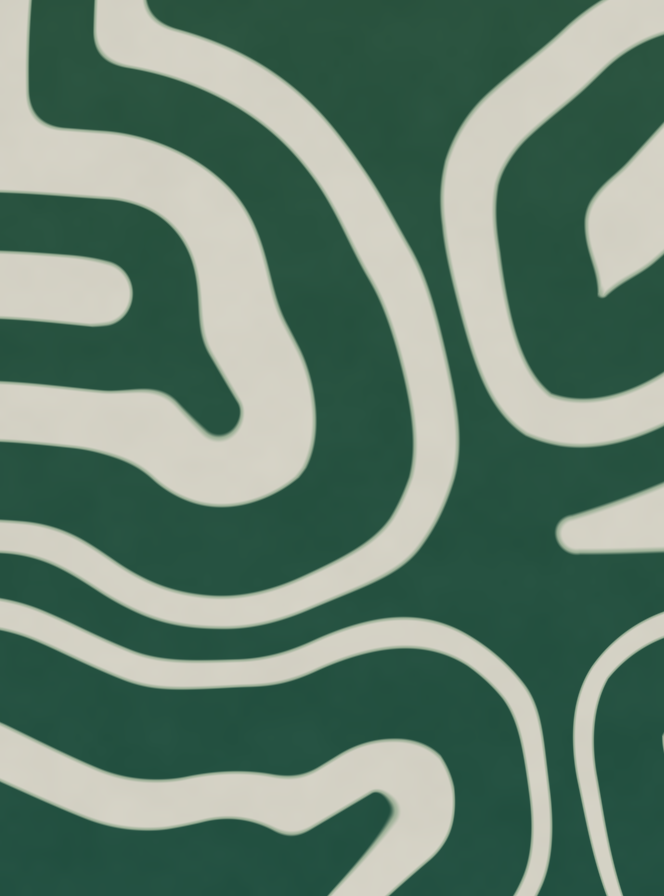
Write a Shadertoy shader that draws this pattern.

```glsl
// Retro liquid swirl: nested cream ribbons flowing around five soft hills on deep green.

float hash(vec2 p) {
    return fract(sin(dot(p, vec2(127.1, 311.7))) * 43758.545);
}

float valueNoise(vec2 p) {
    vec2 cell = floor(p), f = fract(p);
    f = f * f * (3.0 - 2.0 * f);
    return mix(mix(hash(cell), hash(cell + vec2(1, 0)), f.x),
               mix(hash(cell + vec2(0, 1)), hash(cell + vec2(1, 1)), f.x), f.y);
}

float smoothMin(float a, float b, float k) {
    float h = max(k - abs(a - b), 0.0) / k;
    return min(a, b) - h * h * k * 0.25;
}

// Distance to a segment; the offset runs from startOffset to endOffset along it.
float spine(vec2 p, vec2 a, vec2 b, float startOffset, float endOffset) {
    vec2 along = b - a;
    float h = clamp(dot(p - a, along) / dot(along, along), 0.0, 1.0);
    return length(p - a - along * h) + mix(startOffset, endOffset, h);
}

// Each hill is a soft union of spines, negative inside its outer rim.
float leftHill(vec2 p) {
    float d = spine(p, vec2(-0.3, 2.5), vec2(0.9, 2.5), 0.0, 0.0);
    d = smoothMin(d, 0.85 * spine(p, vec2(1.2, 2.6), vec2(2.0, 3.5), 0.7, 0.7), 0.3);
    d = smoothMin(d, spine(p, vec2(-0.7, -0.2), vec2(-0.7, 1.2), 0.42, 0.42), 0.3);
    return d - 2.35;
}

float upperRightHill(vec2 p) {
    float d = spine(p, vec2(5.35, 2.0), vec2(6.0, 1.4), 0.0, 0.0);
    d = smoothMin(d, spine(p, vec2(5.35, 2.0), vec2(5.15, 2.5), 0.1, 0.22), 0.3);
    return 0.82 * (d - 1.6);
}

float lowerLeftHill(vec2 p) {
    float d = spine(p, vec2(-0.3, 7.4), vec2(1.0, 7.8), 0.0, 0.0);
    d = smoothMin(d, 1.2 * spine(p, vec2(1.0, 7.8), vec2(1.95, 7.42), 0.0, 0.0), 0.3);
    d = smoothMin(d, 1.1 * spine(p, vec2(2.4, 7.65), vec2(3.25, 6.88), 0.45, 0.45), 0.3);
    return d - 2.32;
}

float lowerRightHill(vec2 p) {
    return 1.45 * (spine(p, vec2(6.0, 6.35), vec2(6.4, 7.6), 0.0, 0.0) - 1.2);
}

float rightFinger(vec2 p) {
    return 0.6 * spine(p, vec2(4.95, 4.55), vec2(6.4, 4.35), -0.235, -0.5);
}

// Depth below the nearest rim, with neighbouring hills pressed apart.
float depthField(vec2 p) {
    float hills[5] = float[5](leftHill(p), upperRightHill(p), lowerLeftHill(p),
                              lowerRightHill(p), rightFinger(p));
    float nearest = 9.0, second = 9.0;
    for (int i = 0; i < 5; i++) {
        second = min(second, max(nearest, hills[i]));
        nearest = min(nearest, hills[i]);
    }
    float divide = 0.5 * (nearest - second) + 0.07;
    return smoothMin(-nearest, -divide, 0.2);
}

void mainImage(out vec4 fragColor, in vec2 fragCoord) {
    // Canvas is 5.7 units wide, y runs down from the top edge.
    vec2 p = vec2(fragCoord.x, iResolution.y - fragCoord.y) / iResolution.x * 5.7;
    vec2 q = p + 0.04 * sin(p.yx * 1.9 + vec2(0.6, 2.0));

    // Ribbons repeat with depth and grow thinner toward the bottom.
    float depth = depthField(q);
    float ring = max(0.0, floor((depth - 0.18) / 1.07 + 0.5));
    float halfWidth = mix(0.21, 0.09, clamp(p.y / 7.68, 0.0, 1.0)) + 0.1 * min(ring, 1.0);
    float inside = halfWidth - abs(depth - 0.18 - 1.07 * ring);

    // Faint mottling in both inks, and a sage fringe along the edges.
    float mottle = valueNoise(p * 3.0) + 0.5 * valueNoise(p * 9.0) - 0.75;
    vec3 green = mix(vec3(0.165, 0.325, 0.245), vec3(0.135, 0.315, 0.255), p.y / 7.68);
    vec3 sage = vec3(0.61, 0.69, 0.59);
    vec3 cream = vec3(0.83, 0.82, 0.77);
    float blur = max(0.016, 5.7 / iResolution.x);
    vec3 color = mix(green, sage, smoothstep(-blur, 0.4 * blur, inside));
    color = mix(color, cream, smoothstep(0.0, 1.9 * blur, inside));
    fragColor = vec4(color + 0.014 * mottle, 1.0);
}
```
